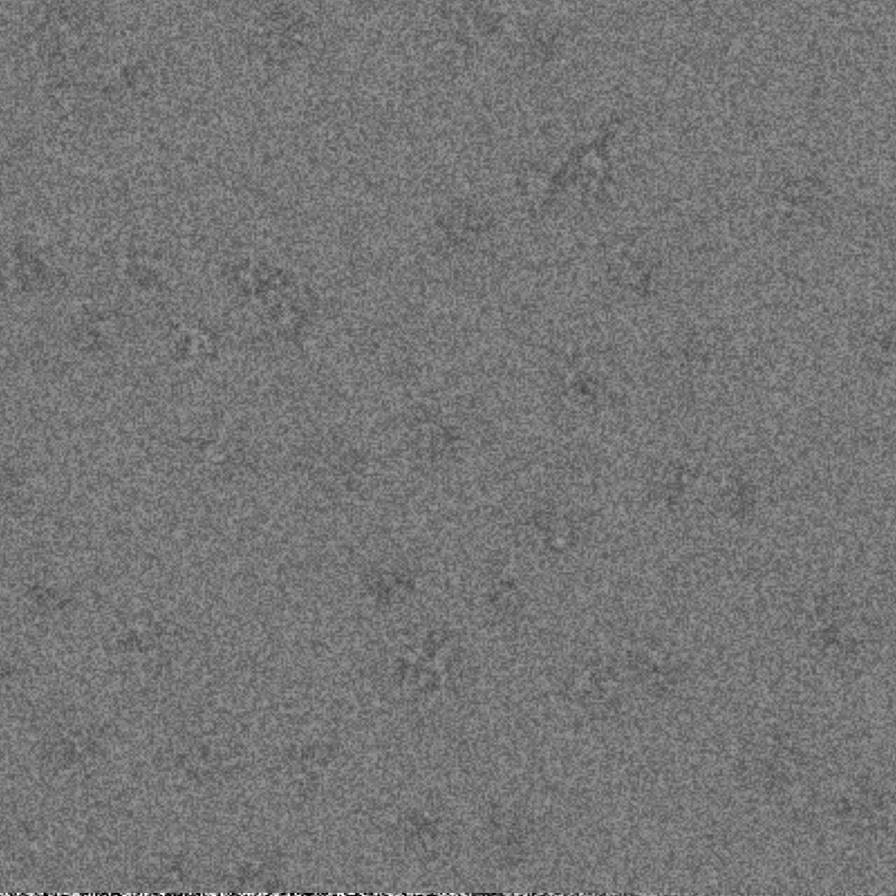
A WebGL 2 fragment shader for this texture:

```glsl
#version 300 es
precision highp float;
// Fine grey film grain with scattered soft clumps of darker, coarser speckle.

#define BASE_GREY 0.467
#define FINE_CELLS 400.0
#define FINE_CONTRAST 0.18
#define SOFT_CELLS 235.0
#define SOFT_CONTRAST 0.09
#define SPECKLE_CELLS 125.0
#define SPECKLE_CONTRAST 0.18
#define CLUMP_CELLS 7.5
#define CLUMP_RADIUS 0.036
#define CLUMP_SHADE 0.034
#define CLUMP_SHARE 0.92
#define EDGE_HEIGHT 0.0045

uniform vec2 u_resolution;
out vec4 fragColor;

// Integer hash: three values in 0..1 per lattice cell
vec3 hash3(vec2 cell, uint seed) {
    uvec3 v = uvec3(uvec2(ivec2(cell) + 4096), seed);
    v = v * 1664525u + 1013904223u;
    v.x += v.y * v.z;
    v.y += v.z * v.x;
    v.z += v.x * v.y;
    v ^= v >> 16u;
    v.x += v.y * v.z;
    v.y += v.z * v.x;
    v.z += v.x * v.y;
    return vec3(v >> 8u) / 16777216.0;
}

// Smooth value noise centred on zero
float grain(vec2 p, uint seed) {
    vec2 cell = floor(p);
    vec2 f = smoothstep(0.0, 1.0, p - cell);
    float low = mix(hash3(cell, seed).x, hash3(cell + vec2(1, 0), seed).x, f.x);
    float high = mix(hash3(cell + vec2(0, 1), seed).x, hash3(cell + vec2(1, 1), seed).x, f.x);
    return mix(low, high, f.y) - 0.5;
}

vec2 rotate(vec2 p, float angle) {
    float c = cos(angle), s = sin(angle);
    return mat2(c, s, -s, c) * p;
}

// Cellular field of soft round clumps, one per jittered cell
float clumps(vec2 p) {
    vec2 home = floor(p * CLUMP_CELLS);
    float cover = 0.0;
    for (int y = -1; y <= 1; y++) {
        for (int x = -1; x <= 1; x++) {
            vec2 cell = home + vec2(x, y);
            vec3 place = hash3(cell, 11u);
            vec3 look = hash3(cell, 12u);
            vec2 offset = p - (cell + place.xy) / CLUMP_CELLS;
            float d = length(offset) / (CLUMP_RADIUS * mix(0.85, 1.15, look.x));
            float strength = mix(0.55, 1.0, look.y) * step(place.z, CLUMP_SHARE);
            cover = max(cover, strength * exp(-d * d * d));
        }
    }
    return cover;
}

void main() {
    vec2 uv = gl_FragCoord.xy / u_resolution.y;

    // Even grain over the whole canvas
    float grey = BASE_GREY;
    grey += FINE_CONTRAST * grain(uv * FINE_CELLS, 1u);
    grey += SOFT_CONTRAST * grain(rotate(uv, 0.6) * SOFT_CELLS, 2u);

    // Darker, coarser speckle inside the clumps
    float speckle = grain(rotate(uv, 0.35) * SPECKLE_CELLS, 3u);
    grey += clumps(uv) * (SPECKLE_CONTRAST * speckle - CLUMP_SHADE);

    // Thin harsh noise along the bottom edge, fading to the right
    float strip = 1.0 - smoothstep(0.6 * EDGE_HEIGHT, EDGE_HEIGHT, uv.y);
    float fade = 1.0 - 0.8 * smoothstep(0.4, 0.85, uv.x);
    float harsh = 0.46 + 1.3 * grain(uv * FINE_CELLS, 4u);
    grey = mix(grey, harsh, strip * fade);

    fragColor = vec4(vec3(clamp(grey, 0.0, 1.0)), 1.0);
}
```
